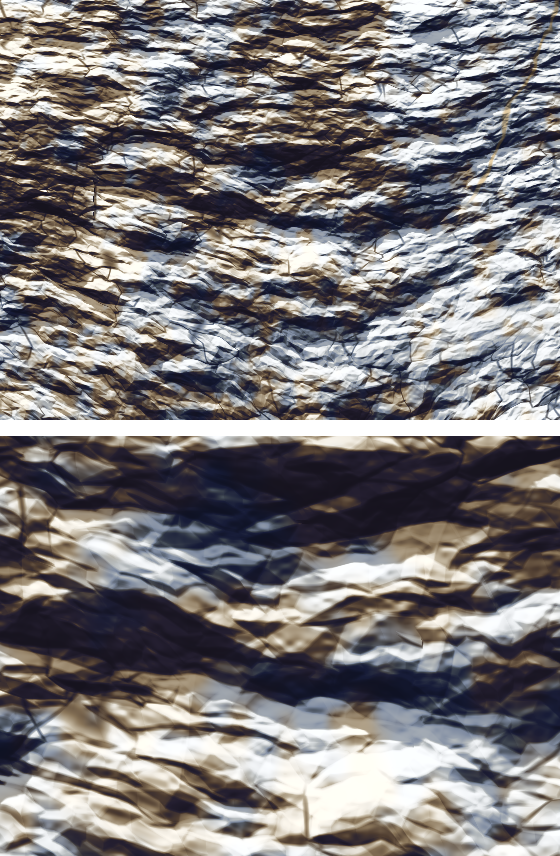
Top: the whole. Bottom: its middle third, enlarged.
Write a Shadertoy shader that draws this texture.

```glsl
// Sunlit cliff of layered, broken rock with bright ledges and rusty, shadowed undersides.
#define BLOCK_SCALE 4.4    // large blocks per canvas height
#define FLATNESS 1.35      // width to height of the blocks
#define CONTRAST 0.66      // steepness of the light response
#define EXPOSURE 0.24      // overall light bias
#define STRATA_BEND 0.45   // sag of the rock layers
#define WARP 0.011         // waviness of block outlines
#define GRIT 0.62          // strength of the fine roughness
#define SHADOW 0.34        // depth of cast shadows
#define CREASE 0.55        // depth of the joints between blocks
#define RUST -0.01         // bias towards brown stone
#define SUN vec2(-0.33, 0.944)

vec2 hash2(vec2 p) {
    vec3 a = fract(p.xyx * vec3(0.1031, 0.1030, 0.0973));
    a += dot(a, a.yzx + 33.33);
    return fract((a.xx + a.yz) * a.zy);
}

float noise(vec2 p) {
    vec2 i = floor(p), f = fract(p);
    f = f * f * (3.0 - 2.0 * f);
    return mix(mix(hash2(i).x, hash2(i + vec2(1, 0)).x, f.x),
               mix(hash2(i + vec2(0, 1)).x, hash2(i + vec2(1, 1)).x, f.x), f.y);
}

float blob(vec2 p, vec2 centre, vec2 radius) {
    vec2 d = (p - centre) / radius;
    return exp(-dot(d, d));
}

// Overlapping angular blocks: x is the height, y the gap to the block behind
vec2 blocks(vec2 q) {
    vec2 cell = floor(q);
    float first = -9.0, second = -9.0;
    for (int y = -1; y <= 1; y++)
    for (int x = -1; x <= 1; x++) {
        vec2 id = cell + vec2(x, y);
        vec2 r = hash2(id), s = hash2(id + 57.0), t = hash2(id + 113.0);
        vec2 d = q - id - 0.15 - 0.7 * r;
        float turn = (t.x - 0.5) * 1.7;
        d = mat2(cos(turn), -sin(turn), sin(turn), cos(turn)) * d;
        float ledge = max(d.y * mix(0.8, 1.3, s.y), -d.y * mix(1.0, 2.1, s.x));
        float side = max(d.x * mix(0.8, 1.8, t.y), -d.x * mix(0.8, 1.4, s.y));
        float face = 0.16 + dot(d, vec2(s.x - 0.5, t.y - 0.4) * 0.9);
        float top = 0.45 * fract(r.x * 7.0 + s.y) - max(face, max(ledge, side + 0.3 * d.y));
        second = max(second, min(first, top));
        first = max(first, top);
    }
    return vec2(first, first - second);
}

// Bend the layers, thin them towards the top and roughen their outlines
vec2 strata(vec2 p) {
    float sag = p.x - 0.85;
    float bend = STRATA_BEND * (sqrt(0.09 + sag * sag) - 0.3);
    vec2 q = vec2(p.x, p.y + 0.3 * p.y * p.y - bend * (1.1 - 0.7 * p.y));
    q += WARP * (vec2(noise(p * 8.0), noise(p * 8.0 + 31.0)) - 0.5) * 2.0;
    q += WARP * (vec2(noise(p * 40.0 + 9.0), noise(p * 40.0 + 53.0)) - 0.5) * 0.7;
    return q;
}

// x is the height of the whole cliff, y is 0 in the joints and 1 elsewhere
vec2 relief(vec2 p) {
    vec2 q = strata(p);
    vec2 scale = BLOCK_SCALE * vec2(1.0, FLATNESS);
    float massive = mix(0.4, 0.9, blob(p, vec2(0.6, 0.38), vec2(0.65, 0.45)));
    vec2 large = blocks(q * scale + 3.0);
    vec2 medium = blocks(q * scale * 2.3 + 17.0);
    vec2 small = blocks(q * scale * 5.3 + 41.0);
    float h = massive * large.x / scale.y;
    h += 0.8 * medium.x / (scale.y * 2.3);
    h += 0.65 * small.x / (scale.y * 5.3);
    h += GRIT * noise(q * vec2(58.0, 76.0)) / 76.0;
    h += GRIT * noise(q * vec2(130.0, 150.0)) / 150.0;
    return vec2(h, smoothstep(0.0, 0.05, large.y) * smoothstep(0.0, 0.07, medium.y));
}

// Stone colour from shadow to highlight, cool or rusty
vec3 stone(float tone, float warm) {
    vec3 ink = mix(vec3(0.09, 0.11, 0.22), vec3(0.14, 0.12, 0.19), warm);
    vec3 shade = mix(vec3(0.24, 0.27, 0.31), vec3(0.31, 0.24, 0.19), warm);
    vec3 body = mix(vec3(0.49, 0.54, 0.63), vec3(0.54, 0.46, 0.35), warm);
    vec3 pale = mix(vec3(0.71, 0.73, 0.74), vec3(0.76, 0.71, 0.62), warm);
    vec3 glare = mix(vec3(0.92, 0.93, 0.94), vec3(0.95, 0.93, 0.89), warm);
    vec3 c = mix(ink * 0.6, ink, smoothstep(0.0, 0.1, tone));
    c = mix(c, shade, clamp((tone - 0.1) / 0.16, 0.0, 1.0));
    c = mix(c, body, clamp((tone - 0.26) / 0.22, 0.0, 1.0));
    c = mix(c, pale, clamp((tone - 0.48) / 0.24, 0.0, 1.0));
    c = mix(c, glare, clamp((tone - 0.72) / 0.13, 0.0, 1.0));
    return c + 0.07 * smoothstep(0.84, 0.95, tone);
}

void mainImage(out vec4 fragColor, in vec2 fragCoord) {
    vec2 p = fragCoord / iResolution.y;

    // Slope towards the sun
    float reach = 0.0015;
    float slope = (relief(p - SUN * reach).x - relief(p + SUN * reach).x) / (2.0 * reach);

    // Cast shadow
    vec2 base = relief(p);
    float blocked = 0.0;
    for (int i = 1; i <= 6; i++) {
        float t = 0.010 * float(i);
        blocked = max(blocked, relief(p + SUN * t).x - base.x - 0.55 * t);
    }
    float shadow = smoothstep(0.0, 0.010, blocked);

    // Broad masses: left overhang, central hollows, sunny boulder and smooth slab
    float wobble = 0.6 * noise(p * 12.0) + 0.4 * noise(p * 37.0) - 0.5;
    vec2 w = p + 0.07 * wobble;
    float overhang = smoothstep(0.25, 0.6, blob(w, vec2(0.06, 0.47), vec2(0.17, 0.18)));
    float hollow = blob(w, vec2(0.76, 0.27), vec2(0.14, 0.06))
                 + blob(w, vec2(0.78, 0.66), vec2(0.20, 0.10))
                 + blob(w, vec2(0.44, 0.47), vec2(0.14, 0.08));
    float boulder = blob(w, vec2(0.78, 0.40), vec2(0.13, 0.04));
    float slab = smoothstep(0.06, 0.02, abs(w.y - 0.2 - 0.22 * (w.x - 1.1)))
               * smoothstep(0.88, 1.1, w.x);

    // Light response
    float light = CONTRAST * slope * (1.0 - 0.5 * slab) + EXPOSURE;
    light += 0.7 * slab + 0.8 * boulder - 1.1 * overhang - 0.6 * hollow;
    light += 0.9 * (noise(p * vec2(4.0, 6.0) + 5.0) - 0.5);
    float tone = 0.5 + 0.5 * light / sqrt(1.0 + light * light);
    tone *= 1.0 - SHADOW * shadow * (1.0 - slab);

    // Sparse open joints
    float open = smoothstep(0.48, 0.66, noise(p * 11.0 + 71.0)) * (1.0 - 0.6 * slab);
    tone *= 1.0 - CREASE * open * (1.0 - base.y);

    // Rust stains
    float stain = 0.4 * noise(p * 5.0 + 13.0) + 0.35 * noise(p * 19.0) + 0.25 * noise(p * 52.0);
    stain += RUST + 0.16 * (hollow + overhang) + 0.14 * slab + 0.16 * (0.5 - tone);
    vec3 color = stone(tone, smoothstep(0.38, 0.62, stain - 0.08 * smoothstep(0.9, 1.3, p.x)));

    // Ochre vein on the right
    float vein = abs(p.x - 1.14 - 0.45 * (p.y - 0.57) - 0.05 * wobble);
    float veinMask = smoothstep(0.008, 0.002, vein) * smoothstep(0.48, 0.58, p.y);
    color = mix(color, vec3(0.74, 0.60, 0.36) * (0.4 + 0.8 * tone), 0.6 * veinMask);

    fragColor = vec4(clamp(color, 0.0, 1.0), 1.0);
}
```
